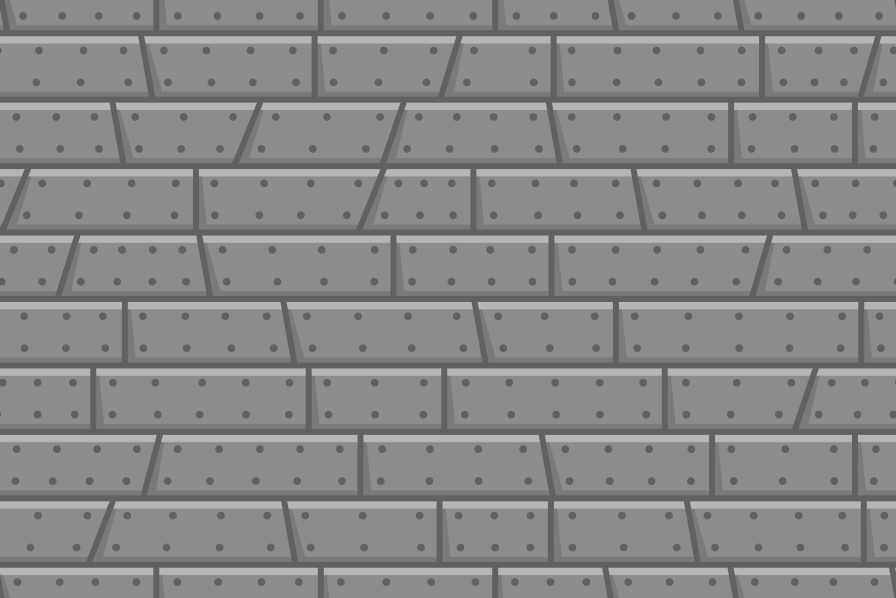
A Shadertoy shader for this texture:

```glsl
// Layout; lengths are in row heights
const float ROWS = 9.0;
const float PLATES = 6.0;          // plates in a usual row
const float SPARSE_ROWS = 0.22;    // share of rows with one plate fewer
const float JOINT_JITTER = 0.46;   // in plate widths
const float STRAIGHT_SHARE = 0.45;
const float BACK_SHARE = 0.28;     // joints leaning to the left
const float BACK_LEAN = 0.18;
const vec2 FORWARD_LEAN = vec2(0.25, 0.42);

// Plate details
const float JOINT_HALF = 0.045;
const float LIGHT_WIDTH = 0.11;
const float SHADE_WIDTH = 0.075;
const vec2 WEDGE_WIDTH = vec2(0.13, 0.03);  // bottom, top
const float RIVET_RADIUS = 0.058;
const float RIVET_HEIGHT = 0.24;
const float RIVET_INSET = 0.30;
const float RIVET_SPACING = 0.68;
const float RIVET_JITTER = 0.06;

const vec3 FACE = vec3(0.55);
const vec3 SHADE = vec3(0.48);
const vec3 GROOVE = vec3(0.38);
const vec3 LIGHT = vec3(0.71);

float hash(vec3 p) {
    p = fract(p * vec3(0.1031, 0.1030, 0.0973));
    p += dot(p, p.yzx + 33.33);
    return fract((p.x + p.y) * p.z);
}

// Joint between two plates: x at the row centre, and lean (dx per dy)
vec2 plateJoint(float index, float row, float count, float width) {
    float id = mod(index, count);
    float shift = hash(vec3(row, 3.0, 71.0));
    float jitter = (hash(vec3(id, row, 11.0)) - 0.5) * JOINT_JITTER;
    float kind = hash(vec3(id, row, 23.0));
    float lean = mix(FORWARD_LEAN.x, FORWARD_LEAN.y, hash(vec3(id, row, 37.0)));
    if (kind < STRAIGHT_SHARE) lean = 0.0;
    else if (kind < STRAIGHT_SHARE + BACK_SHARE) lean = -BACK_LEAN;
    return vec2((index + shift + jitter) * width / count, lean);
}

float jointX(vec2 joint, float y) {
    return joint.x + joint.y * y;
}

// Distance from the slanted line of a joint, positive to its right
float jointDistance(vec2 joint, vec2 p) {
    return (p.x - jointX(joint, p.y)) * inversesqrt(1.0 + joint.y * joint.y);
}

// Two lines of rivets, spread between the joints at their height
float rivetDistance(vec2 p, vec2 left, vec2 right, vec2 id) {
    float height = p.y < 0.0 ? -RIVET_HEIGHT : RIVET_HEIGHT;
    float start = jointX(left, height) + RIVET_INSET;
    float span = jointX(right, height) - RIVET_INSET - start;
    float wanted = (right.x - left.x - 2.0 * RIVET_INSET) / RIVET_SPACING;
    float gaps = clamp(floor(wanted + 0.3 + 0.6 * hash(vec3(id, 53.0))), 1.0, 4.0);
    float index = clamp(round((p.x - start) / span * gaps), 0.0, gaps);
    float jitter = (hash(vec3(id, index + 90.0 + sign(height) * 7.0)) - 0.5) * RIVET_JITTER;
    vec2 centre = vec2(start + index * span / gaps + jitter, height);
    return length(p - centre) - RIVET_RADIUS;
}

void mainImage(out vec4 fragColor, in vec2 fragCoord) {
    float pixel = ROWS / iResolution.y;
    float width = iResolution.x * pixel;
    vec2 p = fragCoord * pixel;

    // Row, with its centre at y = 0
    float line = floor(p.y + 0.5);
    float row = mod(line, ROWS);
    p.y -= line;
    float count = PLATES - step(hash(vec3(row, 5.0, 19.0)), SPARSE_ROWS);

    // Plate holding this point
    float shift = hash(vec3(row, 3.0, 71.0));
    float first = floor(p.x * count / width - shift) - 1.0;
    float plate = first;
    for (float i = 1.0; i < 3.0; i++) {
        vec2 joint = plateJoint(first + i, row, count, width);
        if (jointDistance(joint, p) >= 0.0) plate = first + i;
    }
    vec2 left = plateJoint(plate, row, count, width);
    vec2 right = plateJoint(plate + 1.0, row, count, width);
    float fromLeft = jointDistance(left, p) - JOINT_HALF;
    float fromRight = -jointDistance(right, p) - JOINT_HALF;
    float fromTop = 0.5 - p.y - JOINT_HALF;
    float fromBottom = 0.5 + p.y - JOINT_HALF;

    // Bevels, rivets and grooves; negative distance is inside
    float wedge = fromLeft - mix(WEDGE_WIDTH.x, WEDGE_WIDTH.y, p.y + 0.5);
    float shade = min(wedge, fromBottom - SHADE_WIDTH);
    float light = fromTop - LIGHT_WIDTH;
    float rivet = rivetDistance(p, left, right, vec2(mod(plate, count), row));
    float groove = min(min(fromLeft, fromRight), min(fromTop, fromBottom));

    vec4 cover = clamp(0.5 - vec4(shade, light, rivet, groove) / pixel, 0.0, 1.0);
    vec3 color = mix(FACE, SHADE, cover.x);
    color = mix(color, LIGHT, cover.y);
    color = mix(color, GROOVE, max(cover.z, cover.w));
    fragColor = vec4(color, 1.0);
}
```
